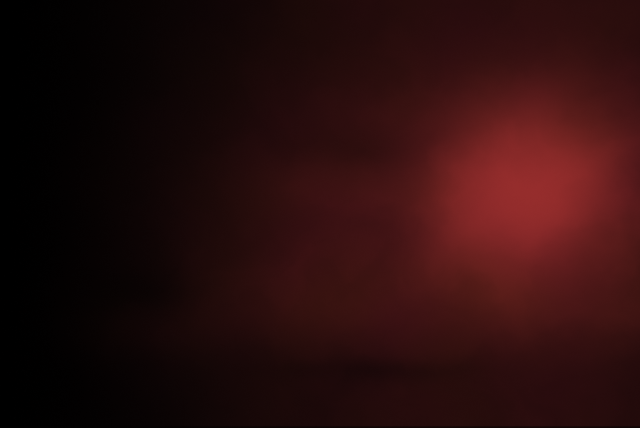
Reproduce this background procedurally as a Shadertoy shader.

```glsl
#define GLOW_CENTER vec2(1.245, 0.565)
#define GLOW_RADIUS 0.215
#define GLOW_POWER 0.285
#define HALO_POWER 0.075
#define AMBIENT 0.215
#define SMOKE_SCALE 3.2
#define SMOKE_CONTRAST 0.42
#define WARP 0.07
#define TINT vec3(1.0, 0.295, 0.29)

vec2 hashGradient(vec2 cell) {
    vec3 q = fract(vec3(cell.xyx) * vec3(0.1031, 0.1030, 0.0973));
    q += dot(q, q.yzx + 33.33);
    return 2.0 * fract((q.xx + q.yz) * q.zy) - 1.0;
}

float gradientNoise(vec2 p) {
    vec2 cell = floor(p), f = fract(p);
    vec2 u = f * f * f * (f * (f * 6.0 - 15.0) + 10.0);
    vec2 e = vec2(0.0, 1.0);
    float low = mix(dot(hashGradient(cell), f),
                    dot(hashGradient(cell + e.yx), f - e.yx), u.x);
    float high = mix(dot(hashGradient(cell + e.xy), f - e.xy),
                     dot(hashGradient(cell + e.yy), f - e.yy), u.x);
    return mix(low, high, u.y);
}

float fbm(vec2 p) {
    float sum = 0.0, amplitude = 0.5;
    for (int i = 0; i < 5; i++) {
        sum += amplitude * gradientNoise(p);
        p = mat2(1.6, 1.2, -1.2, 1.6) * p + 7.3;
        amplitude *= 0.47;
    }
    return sum;
}

// Soft elliptical patch, one at its centre
float patchAt(vec2 p, vec2 center, vec2 radius) {
    vec2 d = (p - center) / radius;
    return exp(-dot(d, d));
}

void mainImage(out vec4 fragColor, in vec2 fragCoord) {
    vec2 p = fragCoord / iResolution.xy * vec2(1.5, 1.0);

    // Smoke field and the drift it gives to all soft shapes
    vec2 drift = vec2(fbm(p * 4.0 + 3.7), fbm(p * 4.0 + 19.1));
    float smoke = fbm(p * vec2(0.9, 1.2) * SMOKE_SCALE + drift * 1.5);
    vec2 q = p + WARP * drift;

    // Ambient light fades to the left, the top and the floor
    float light = AMBIENT * smoothstep(0.0, 1.1, q.x);
    light *= mix(1.0, 0.62, smoothstep(0.55, 0.95, q.y));
    light *= mix(0.64, 1.0, smoothstep(0.13, 0.30, q.y));

    // Lit haze and dark wisps
    light += 0.045 * patchAt(q, vec2(0.72, 0.34), vec2(0.24, 0.18));
    light += 0.035 * patchAt(q, vec2(0.73, 0.58), vec2(0.13, 0.07));
    light += 0.020 * patchAt(q, vec2(0.35, 0.22), vec2(0.16, 0.08));
    light -= 0.045 * patchAt(q, vec2(0.86, 0.65), vec2(0.16, 0.06));
    light -= 0.035 * patchAt(q, vec2(0.92, 0.13), vec2(0.20, 0.03));
    light -= 0.022 * patchAt(q, vec2(0.38, 0.32), vec2(0.12, 0.06));

    // Lamp: flat core, leaning upright, inside a wide halo
    vec2 offset = q - GLOW_CENTER;
    offset.x -= 0.10 * offset.y;
    offset.x *= offset.x < 0.0 ? 0.88 : 1.0;
    float dist = length(offset);
    float core = exp(-pow(dist / GLOW_RADIUS, 2.5));
    light += GLOW_POWER * core + HALO_POWER * exp(-dist * dist / 0.16);

    // Smoke breaks up the dim areas more than the core
    light *= 1.0 + SMOKE_CONTRAST * smoke * (1.0 - 0.65 * core);

    // Slight drift between brown and crimson
    float hue = 0.05 * gradientNoise(p * 5.0 + 41.0) * (1.0 - core);
    vec3 color = max(light, 0.0) * (TINT + vec3(0.0, hue, -hue));
    color += vec3(0.002, 0.004, 0.004) * smoothstep(0.1, 0.5, p.x);

    // Thin dark lower border and fine dither
    color *= mix(0.5, 1.0, smoothstep(0.002, 0.006, p.y));
    color += hashGradient(fragCoord).x / 510.0;
    fragColor = vec4(clamp(color, 0.0, 1.0), 1.0);
}
```
